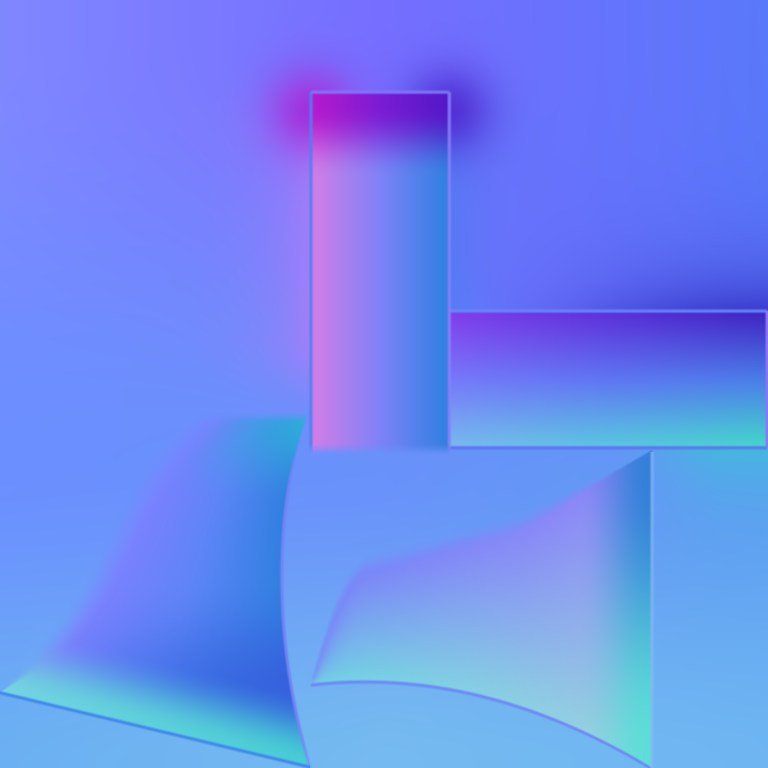
Write a WebGL 1 fragment shader that draws this texture map.

```glsl
precision highp float;
// Tangent-space normal map: two bevelled bars and two curved panels on a smooth field.
uniform vec2 u_resolution;

#define TOWER vec4(0.405, 0.415, 0.585, 0.880)
#define BAR vec4(0.585, 0.417, 0.999, 0.595)
#define LINE_WIDTH 0.0042
#define EDGE_SOFT 0.0025
#define CURVE_SOFT 0.024
#define GLOW_REACH 0.055
#define PANEL_RIGHT 0.849

vec3 ramp(vec3 a, vec3 b, vec3 c, float t) {
  return mix(mix(a, b, clamp(t * 2.0, 0.0, 1.0)), c, clamp(t * 2.0 - 1.0, 0.0, 1.0));
}
float band(float v, float lo, float hi, float soft) {
  return smoothstep(lo - soft, lo + soft, v) * (1.0 - smoothstep(hi - soft, hi + soft, v));
}
float seam(float d) { return 1.0 - smoothstep(0.0, LINE_WIDTH, abs(d)); }
float falloff(float d) { return exp(-abs(d) / GLOW_REACH); }
float spot(vec2 d) { return exp(-dot(d, d) / (GLOW_REACH * GLOW_REACH)); }
vec2 boxUV(vec2 p, vec4 b) { return (p - b.xy) / (b.zw - b.xy); }

// Broad field with the light spilling from the bevels
vec3 field(vec2 p) {
  vec3 low = ramp(vec3(0.42, 0.69, 0.95), vec3(0.46, 0.73, 0.94), vec3(0.43, 0.71, 0.95), p.x);
  vec3 mid = ramp(vec3(0.42, 0.56, 1.0), vec3(0.41, 0.57, 0.98), vec3(0.37, 0.61, 0.95), p.x);
  vec3 top = ramp(vec3(0.50, 0.53, 1.0), vec3(0.46, 0.43, 1.0), vec3(0.35, 0.47, 0.98), p.x);
  float rise = mix(0.95, 0.60, smoothstep(0.4, 0.7, p.x));
  vec3 col = mix(low, mid, smoothstep(0.0, 0.4, p.y));
  col = mix(col, top, smoothstep(0.38, rise, p.y));
  float side = band(p.y, 0.50, 0.87, 0.06);
  col = mix(col, vec3(0.68, 0.49, 0.97), 0.85 * side * falloff(p.x - TOWER.x));
  col = mix(col, vec3(0.25, 0.50, 0.93), 0.6 * side * falloff(p.x - TOWER.z));
  col = mix(col, vec3(0.64, 0.16, 0.86), 0.9 * spot(p - vec2(TOWER.x, 0.855)));
  col = mix(col, vec3(0.32, 0.16, 0.82), 0.9 * spot(p - vec2(TOWER.z, 0.855)));
  float above = step(BAR.w, p.y) * smoothstep(0.60, 1.0, p.x);
  col = mix(col, vec3(0.23, 0.21, 0.80), above * falloff(p.y - BAR.w));
  float below = smoothstep(0.80, 0.95, p.x);
  return mix(col, vec3(0.24, 0.75, 0.85), 0.8 * below * falloff(p.y - BAR.y));
}

// Leaning panel, lower left
vec3 leftPanel(vec3 col, vec2 p) {
  float t = clamp((p.y - 0.098) / 0.362, 0.0, 1.0);
  float left = t * (0.52 + t * (0.38 * t - 0.62));
  float bend = p.y - 0.25;
  float right = 0.367 + bend * bend * (0.59 + 0.75 * max(bend, 0.0));
  float h = p.y - 0.098 + 0.24 * p.x;
  float u = clamp((p.x - left) / (right - left), 0.0, 1.0);
  vec3 face = ramp(vec3(0.49, 0.50, 1.0), vec3(0.37, 0.52, 0.97), vec3(0.19, 0.50, 0.88), u);
  face = mix(face, vec3(0.18, 0.68, 0.85), u * smoothstep(0.34, 0.46, p.y));
  face = mix(face, vec3(0.21, 0.38, 0.87), u * (1.0 - smoothstep(0.10, 0.25, p.y)));
  vec3 lip = mix(vec3(0.46, 0.83, 0.88), vec3(0.27, 0.80, 0.83), p.x / right);
  face = mix(face, lip, 1.0 - smoothstep(0.005, 0.095, h));
  float soft = CURVE_SOFT * smoothstep(0.0, 0.08, h) + EDGE_SOFT;
  float mask = smoothstep(-soft, soft, p.x - left) * smoothstep(-EDGE_SOFT, EDGE_SOFT, h);
  mask *= 1.0 - smoothstep(-EDGE_SOFT, EDGE_SOFT, p.x - right);
  mask *= 1.0 - smoothstep(0.448, 0.464, p.y);
  col = mix(col, face, mask);
  col = mix(col, vec3(0.47, 0.51, 0.98), 0.8 * seam(p.x - right) * band(p.y, 0.0, 0.40, 0.04));
  return mix(col, vec3(0.22, 0.50, 0.93), 0.85 * seam(h) * step(p.x, 0.404));
}

// Sail-shaped panel, lower right
vec3 rightPanel(vec3 col, vec2 p) {
  float dip = p.x - 0.475;
  float bottom = 0.112 - 0.811 * dip * dip;
  float shoulder = max(0.48 - p.x, 0.0);
  float top = 0.262 + 0.27 * (p.x - 0.48) + 0.31 * max(p.x - 0.68, 0.0);
  top -= 24.5 * shoulder * shoulder;
  float s = clamp((p.x - 0.405) / 0.444, 0.0, 1.0);
  float v = clamp((p.y - bottom) / max(top - bottom, 0.01), 0.0, 1.0);
  vec3 foot = mix(vec3(0.43, 0.83, 0.89), vec3(0.62, 0.81, 0.88), s);
  vec3 crest = mix(vec3(0.47, 0.50, 0.98), vec3(0.57, 0.53, 0.97), s);
  vec3 face = mix(foot, crest, v);
  vec3 flank = mix(vec3(0.36, 0.87, 0.84), vec3(0.20, 0.50, 0.85), smoothstep(0.03, 0.38, p.y));
  face = mix(face, flank, smoothstep(0.75, PANEL_RIGHT, p.x));
  float soft = mix(CURVE_SOFT * 0.7, EDGE_SOFT, smoothstep(0.68, 0.82, p.x));
  float mask = smoothstep(-EDGE_SOFT, EDGE_SOFT, p.y - bottom);
  mask *= 1.0 - smoothstep(-soft, soft, p.y - top);
  mask *= band(p.x, 0.405, PANEL_RIGHT, EDGE_SOFT);
  col = mix(col, face, mask);
  float span = band(p.x, 0.405, PANEL_RIGHT, EDGE_SOFT);
  col = mix(col, vec3(0.42, 0.50, 0.97), 0.85 * seam(p.y - bottom) * span);
  return mix(col, vec3(0.52, 0.72, 0.96), 0.7 * seam(p.x - PANEL_RIGHT) * step(p.y, 0.412));
}

// Upright bar: pink to blue, with a dark magenta cap
vec3 tower(vec3 col, vec2 p) {
  vec2 q = boxUV(p, TOWER);
  vec3 face = ramp(vec3(0.83, 0.49, 0.90), vec3(0.49, 0.51, 0.97), vec3(0.18, 0.50, 0.88), q.x);
  vec3 cap = ramp(vec3(0.72, 0.10, 0.80), vec3(0.48, 0.11, 0.83), vec3(0.32, 0.09, 0.78), q.x);
  face = mix(face, cap, smoothstep(0.76, 0.96, q.y));
  float across = band(p.x, TOWER.x, TOWER.z, EDGE_SOFT);
  float along = smoothstep(0.406, 0.424, p.y) * (1.0 - smoothstep(-EDGE_SOFT, EDGE_SOFT, p.y - TOWER.w));
  col = mix(col, face, across * along);
  col = mix(col, vec3(0.30, 0.50, 0.95), 0.85 * seam(p.x - TOWER.x) * along);
  col = mix(col, vec3(0.55, 0.50, 0.98), 0.85 * seam(p.x - TOWER.z) * along);
  return mix(col, vec3(0.48, 0.48, 1.0), 0.9 * seam(p.y - TOWER.w) * across);
}

// Lying bar: violet above, teal below
vec3 bar(vec3 col, vec2 p) {
  vec2 q = boxUV(p, BAR);
  vec3 high = ramp(vec3(0.51, 0.23, 0.92), vec3(0.36, 0.18, 0.85), vec3(0.24, 0.13, 0.75), q.x);
  vec3 mid = ramp(vec3(0.46, 0.47, 0.98), vec3(0.37, 0.46, 0.95), vec3(0.29, 0.49, 0.91), q.x);
  vec3 low = ramp(vec3(0.47, 0.73, 0.93), vec3(0.35, 0.78, 0.88), vec3(0.26, 0.85, 0.79), q.x);
  float across = band(p.x, BAR.x, BAR.z, EDGE_SOFT);
  col = mix(col, ramp(low, mid, high, q.y), across * band(p.y, BAR.y, BAR.w, EDGE_SOFT));
  col = mix(col, vec3(0.38, 0.54, 0.98), 0.9 * seam(p.y - BAR.w) * across);
  col = mix(col, vec3(0.37, 0.42, 0.95), 0.85 * seam(p.y - BAR.y) * across);
  return mix(col, vec3(0.55, 0.46, 0.96), seam(p.x - BAR.z) * band(p.y, BAR.y, BAR.w, EDGE_SOFT));
}

void main() {
  vec2 p = gl_FragCoord.xy / u_resolution;
  vec3 col = rightPanel(leftPanel(field(p), p), p);
  gl_FragColor = vec4(tower(bar(col, p), p), 1.0);
}
```
